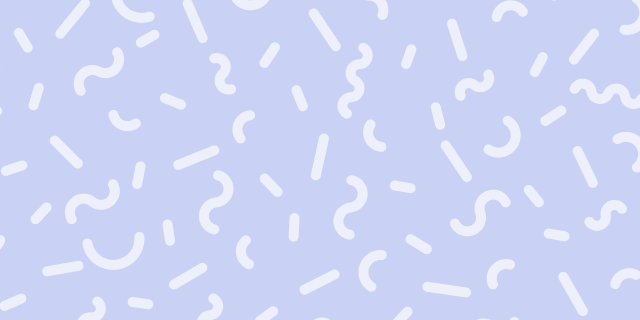
Reproduce this pattern procedurally as a WebGL 1 fragment shader.

```glsl
precision highp float;
// Pale confetti of rounded dashes, arcs and squiggles scattered on periwinkle.

uniform vec2 u_resolution;

vec3 hash3(vec2 cell) {
  vec3 seed = vec3(dot(cell, vec2(127.1, 311.7)),
                   dot(cell, vec2(269.5, 183.3)),
                   dot(cell, vec2(419.2, 371.9)));
  return fract(sin(seed) * 43758.55);
}

vec2 rotate(vec2 p, float angle) {
  float c = cos(angle), s = sin(angle);
  return vec2(c * p.x + s * p.y, c * p.y - s * p.x);
}

// Distance to a straight dash centred on the origin.
float dash(vec2 p, float halfLength) {
  return length(vec2(max(abs(p.x) - halfLength, 0.0), p.y));
}

// Distance to an arc around the origin that opens downwards.
float arc(vec2 p, float radius, float halfAngle) {
  vec2 tip = vec2(sin(halfAngle), cos(halfAngle));
  p.x = abs(p.x);
  return tip.y * p.x > tip.x * p.y ? length(p - tip * radius)
                                   : abs(length(p) - radius);
}

// Distance to a chain of arcs that bend up and down in turn.
float wave(vec2 p, float count, float radius, float halfAngle) {
  float chord = 2.0 * radius * sin(halfAngle);
  float drop = radius * cos(halfAngle);
  if (count < 1.5) p.y += 0.5 * (radius - drop);
  float d = 1e3, side = 1.0;
  for (int i = 0; i < 4; i++) {
    if (float(i) >= count) break;
    float x = p.x - (float(i) - 0.5 * (count - 1.0)) * chord;
    d = min(d, arc(vec2(x, p.y * side + drop), radius, halfAngle));
    side = -side;
  }
  return d;
}

// Distance to the piece of one cell; the five kinds interleave
// so that large pieces never sit side by side.
float piece(vec2 p, vec2 cell) {
  vec3 place = hash3(cell);
  vec3 form = hash3(cell + 57.3);
  float kind = mod(cell.x + 2.0 * cell.y, 5.0);
  bool isShort = kind > 3.5 || (kind > 0.5 && kind < 1.5);
  p -= (place.xy - 0.5) * (isShort ? 0.054 : 0.034);
  vec2 q = rotate(p, place.z * 6.283);

  if (isShort) return dash(q, mix(0.024, 0.03, form.x));
  if (kind > 2.5) {
    if (form.x < 0.55) return wave(q, 1.0, 0.045, mix(0.9, 1.2, form.y));
    if (form.x < 0.78) return wave(q, 1.0, 0.054, mix(1.3, 1.6, form.y));
    return wave(q, 1.0, 0.082, mix(1.5, 1.75, form.y));
  }
  if (kind > 1.5) return dash(q, mix(0.049, 0.062, form.x));

  // Long squiggles lie along the cell diagonals, where there is room.
  if (form.x < 0.33) {
    float diagonal = form.y < 0.5 ? 0.785 : -0.785;
    q = rotate(p, diagonal + (place.z - 0.5) * 0.6);
    return wave(q, 4.0, 0.0275, 1.3);
  }
  if (form.z < 0.5) q.y = -q.y;
  if (form.x < 0.55) return wave(q, 2.0, 0.028, 1.35);
  return wave(q, 2.0, 0.043, mix(1.2, 1.55, form.y));
}

void main() {
  // A tilted grid hides the rows of cells.
  float cellSize = 0.18;
  vec2 p = rotate(gl_FragCoord.xy / u_resolution.y, 0.42) + 3.1;
  vec2 home = floor(p / cellSize);

  float d = 1e3;
  for (int j = -1; j <= 1; j++) {
    for (int i = -1; i <= 1; i++) {
      vec2 cell = home + vec2(float(i), float(j));
      d = min(d, piece(p - (cell + 0.5) * cellSize, cell));
    }
  }

  float ink = clamp(0.5 - (d - 0.0156) * u_resolution.y, 0.0, 1.0);
  vec3 periwinkle = vec3(0.79, 0.82, 0.955);
  vec3 paleInk = vec3(0.93, 0.94, 0.983);
  gl_FragColor = vec4(mix(periwinkle, paleInk, ink), 1.0);
}
```
